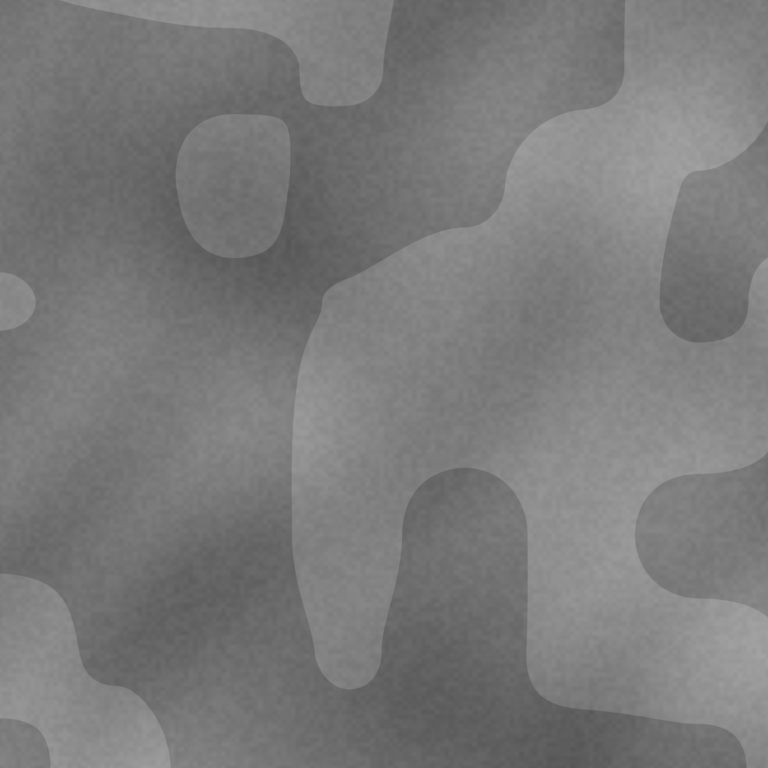
A three.js fragment shader for this pattern:

```glsl
varying vec2 vUv;

#define PATCH_CELLS 6.6
#define PATCH_LEVEL 0.515
#define PATCH_LIFT 0.092
#define BROAD_WEIGHT 0.3
#define EDGE_WIDTH 0.0012
#define BASE_GRAY 0.437
#define SHADE_DEPTH 0.034
#define GRAIN_CELLS 165.0
#define GRAIN_DEPTH 0.055
#define SEED vec2(17.0, 43.0)

float hash(vec2 cell) {
  vec3 p = fract(cell.xyx * vec3(0.1031, 0.1030, 0.0973));
  p += dot(p, p.yzx + 33.33);
  return fract((p.x + p.y) * p.z);
}

float valueNoise(vec2 p) {
  vec2 cell = floor(p);
  vec2 f = fract(p);
  f = f * f * (3.0 - 2.0 * f);
  float low = mix(hash(cell), hash(cell + vec2(1.0, 0.0)), f.x);
  float high = mix(hash(cell + vec2(0.0, 1.0)), hash(cell + vec2(1.0, 1.0)), f.x);
  return mix(low, high, f.y);
}

// Smooth field whose level line outlines the patches
float patchField(vec2 p) {
  float detail = valueNoise(p * PATCH_CELLS + SEED);
  float broad = valueNoise(p * PATCH_CELLS * 0.5 + SEED.yx);
  return mix(detail, broad, BROAD_WEIGHT);
}

// Dividing by the slope keeps the edge equally sharp everywhere
float patchMask(vec2 p) {
  vec2 h = vec2(0.001, 0.0);
  float field = patchField(p);
  vec2 slope = vec2(patchField(p + h.xy), patchField(p + h.yx)) - field;
  float dist = (field - PATCH_LEVEL) * h.x / max(length(slope), 0.0003);
  return smoothstep(-EDGE_WIDTH, EDGE_WIDTH, dist);
}

// Soft light and dark clouds from warped, layered sines
float cloudShade(vec2 p) {
  p += 0.06 * sin(p.yx * vec2(8.0, 9.5) + vec2(0.7, 2.1));
  float shade = -cos((p.y - 0.7 + 0.25 * p.x * p.x) * 12.5);
  shade += 0.8 * cos((p.x - 0.2 + 0.3 * p.y) * 7.0);
  shade += 0.9 * sin(p.x * 13.0 + 1.2) * sin(p.y * 11.0 + 0.6);
  shade += 0.5 * sin(p.x * 19.0 - p.y * 15.0 + 2.0);
  return shade;
}

// Fine mottled grain centred on zero
float grain(vec2 p) {
  float fine = valueNoise(p * GRAIN_CELLS);
  float coarse = valueNoise(p * GRAIN_CELLS * 0.55 + SEED);
  return mix(fine, coarse, 0.35) - 0.5;
}

void main() {
  float gray = BASE_GRAY + PATCH_LIFT * patchMask(vUv);
  gray += SHADE_DEPTH * cloudShade(vUv);
  gray += GRAIN_DEPTH * grain(vUv);
  gl_FragColor = vec4(vec3(gray), 1.0);
}
```
